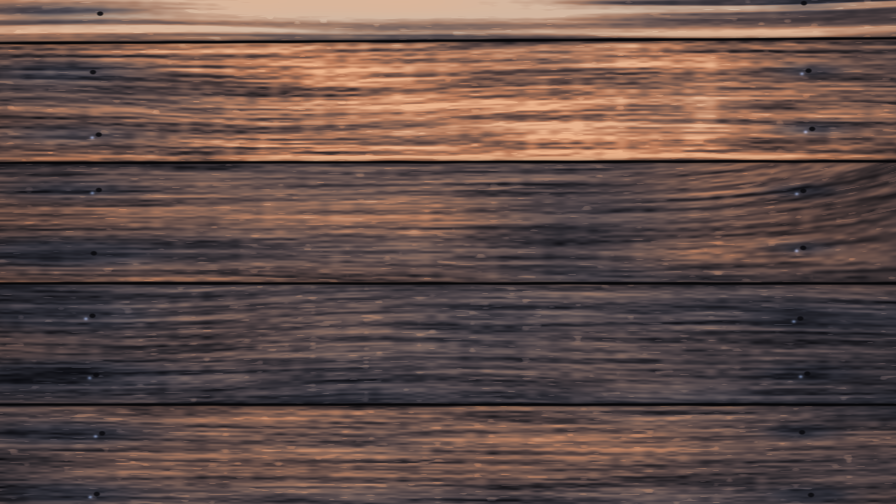
Write a Shadertoy shader that draws this texture.

```glsl
// Weathered horizontal boards: three full planks between two cropped ones.
// Stretched value noise makes the grain, a tone ramp colours it, and seams,
// nail holes, stains and scuffs are layered on with smooth distance masks.

const float PITCH = 0.2407;        // plank height
const float FIRST_SEAM = 0.197;    // height of the lowest seam
const float SEAM_HALF_WIDTH = 0.0024;
const float NAIL_RADIUS = 0.0048;

// Per plank, from bottom to top
const float LIGHT[5] = float[5](0.275, 0.25, 0.295, 0.45, 0.52);
const float WARMTH[5] = float[5](0.45, 0.25, 0.62, 0.90, 0.50);

const vec3 SOOT = vec3(0.04, 0.04, 0.055);
const vec3 CHARCOAL = vec3(0.18, 0.17, 0.19);
const vec3 UMBER = vec3(0.31, 0.27, 0.28);
const vec3 BROWN = vec3(0.44, 0.37, 0.35);
const vec3 TAN = vec3(0.65, 0.50, 0.41);
const vec3 CREAM = vec3(0.82, 0.73, 0.64);

float hash(vec2 p) {
    return fract(sin(dot(p, vec2(127.1, 311.7))) * 43758.545);
}

float noise(vec2 p) {
    vec2 cell = floor(p), f = fract(p);
    f = f * f * (3.0 - 2.0 * f);
    float low = mix(hash(cell), hash(cell + vec2(1, 0)), f.x);
    float high = mix(hash(cell + vec2(0, 1)), hash(cell + vec2(1, 1)), f.x);
    return mix(low, high, f.y);
}

// Soft elliptical spot
float spot(vec2 offset, vec2 radius) {
    vec2 q = offset / radius;
    return exp(-dot(q, q));
}

float ramp(float a, float b, float t) {
    return clamp((t - a) / (b - a), 0.0, 1.0);
}

vec3 woodColour(float tone, float warmth) {
    vec3 c = mix(SOOT, CHARCOAL, ramp(0.04, 0.17, tone));
    c = mix(c, UMBER, ramp(0.17, 0.28, tone));
    c = mix(c, BROWN, ramp(0.28, 0.38, tone));
    c = mix(c, TAN, ramp(0.38, 0.53, tone));
    c = mix(c, CREAM, ramp(0.53, 0.75, tone));
    return c * mix(vec3(0.93, 1.0, 1.08), vec3(1.13, 0.96, 0.85), warmth);
}

// Signed grain around zero; bold blends in broad wavy streaks
float grain(vec2 g, float bold) {
    float fine = 0.40 * noise(g * vec2(3.0, 110.0))
               + 0.35 * noise(g * vec2(7.0, 210.0) + 31.0)
               + 0.25 * noise(g * vec2(45.0, 260.0) + 57.0);
    float streak = smoothstep(0.25, 0.75, noise(g * vec2(1.3, 85.0) + 11.0));
    return mix(fine, 0.4 * fine + 0.6 * streak, bold) - 0.5;
}

void mainImage(out vec4 fragColor, in vec2 fragCoord) {
    vec2 p = fragCoord / iResolution.y;
    float aspect = iResolution.x / iResolution.y;
    float u = p.x / aspect;
    float pixel = 1.0 / iResolution.y;

    // Plank layout, the upper seams tilting slightly
    float y = p.y - (u - 0.5) * 0.010 * smoothstep(0.5, 0.95, p.y);
    float row = (y - FIRST_SEAM) / PITCH + 1.0;
    float id = clamp(floor(row), 0.0, 4.0);
    float v = row - id;
    int plank = int(id);
    float third = float(plank == 2), fourth = float(plank == 3), top = float(plank == 4);

    // Grain follows a gentle bend
    vec2 g = vec2(p.x + id * 7.3, y);
    g.y += 0.020 * (noise(g * vec2(1.6, 5.0)) - 0.5);
    g.y -= third * 0.07 * pow(max(u - 0.65, 0.0) / 0.35, 2.0) * v;
    float broad = noise(g * vec2(1.5, 16.0) + 5.0) - 0.5;
    float blotch = noise(g * vec2(4.0, 9.0) + 83.0) - 0.5;

    // Broad light, fading toward the sides
    float tone = LIGHT[plank] * (1.06 - 0.28 * pow(abs(2.0 * u - 1.0), 3.0));
    tone *= 1.0 + 0.45 * broad + 0.22 * blotch;
    tone *= 1.0 + mix(1.9, 1.5, top) * grain(g, top);
    float warmth = WARMTH[plank] + 0.7 * broad + 0.3 * blotch;

    // Dark stain, sun-bleached areas and one pale scuff
    float stain = third * spot(vec2(u - 0.66, v - 0.55), vec2(0.13, 0.6));
    tone *= 1.0 - 0.30 * stain;
    warmth -= 0.5 * stain;
    tone += third * 0.07 * spot(vec2(u - 0.38, v - 0.65), vec2(0.20, 0.4));
    tone += fourth * 0.07 * spot(vec2(u - 0.58, v - 0.25), vec2(0.18, 0.3));
    float scuff = fourth * spot(vec2(u - 0.785 - 0.03 * (v - 0.4), v - 0.36), vec2(0.025, 0.32));
    tone += 0.13 * scuff;

    // Pale flecks and worn lower edges
    float fleck = smoothstep(0.80, 0.95, noise(g * vec2(38.0, 230.0) + 19.0));
    tone += 0.10 * fleck;
    float wear = spot(vec2(v * PITCH - 0.008, 0.0), vec2(0.005, 1.0));
    tone += wear * mix(0.04, 0.20, max(top, fourth)) * noise(g * vec2(9.0, 40.0));

    // Two nails near each end, each in a cold horizontal stain
    float hole = 0.0, glint = 0.0;
    for (int i = 0; i < 4; i++) {
        float side = float(i / 2), level = float(i % 2);
        vec2 key = vec2(id * 3.0 + level, side + 4.0);
        vec2 nail = vec2(mix(0.11, 0.90, side) * aspect, mix(0.27, 0.74, level) * PITCH);
        nail += (vec2(hash(key), hash(key + 9.0)) - 0.5) * vec2(0.025, 0.018);
        vec2 d = vec2(p.x, v * PITCH) - nail;
        float soak = spot(d + vec2(0.06 * (1.0 - side), 0.0), mix(vec2(0.15, 0.022), vec2(0.07, 0.014), side));
        tone *= 1.0 - 0.38 * soak * (0.5 + noise(g * vec2(5.0, 70.0)));
        warmth -= 0.8 * soak;
        float r = length(d * vec2(0.8, 1.1));
        hole = max(hole, 1.0 - smoothstep(NAIL_RADIUS - pixel, NAIL_RADIUS + pixel, r));
        glint += step(0.5, hash(key + 2.0)) * spot(d + vec2(0.013, 0.006), vec2(0.004, 0.003));
    }

    vec3 colour = woodColour(tone, clamp(warmth, 0.0, 1.0));
    colour = mix(colour, SOOT, 0.9 * hole);
    colour += vec3(0.28, 0.33, 0.42) * glint;

    // Seam with a soft shadow and a slightly ragged edge
    float gap = min(v, 1.0 - v) * PITCH;
    float width = SEAM_HALF_WIDTH * (0.8 + 0.5 * noise(vec2(p.x * 14.0, id)));
    colour *= 1.0 - 0.45 * exp(-gap / 0.0045);
    colour = mix(SOOT * 0.6, colour, smoothstep(width - pixel, width + pixel, gap));
    fragColor = vec4(clamp(colour, 0.0, 1.0), 1.0);
}
```
